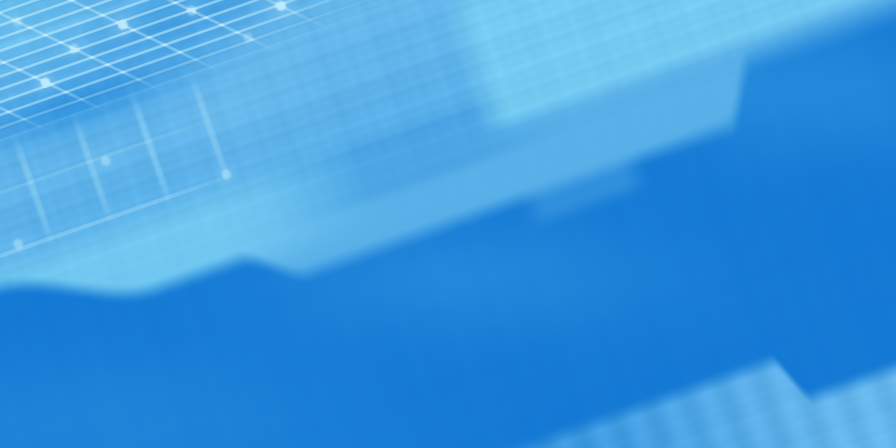
This background is drawn by a Shadertoy shader. Its source:

```glsl
// Abstract blue backdrop: soft light panels slanting over deep blue,
// with a fine glowing line grid and nodes at the upper left.
// Panels are blurred boxes in a rotated frame; texture is layered sines.

const vec3 DEEP = vec3(0.08, 0.475, 0.83);
const vec3 BLUE = vec3(0.15, 0.545, 0.86);
const vec3 MID  = vec3(0.25, 0.61, 0.88);
const vec3 SKY  = vec3(0.35, 0.69, 0.91);
const vec3 PALE = vec3(0.43, 0.74, 0.93);
const vec3 CYAN = vec3(0.47, 0.81, 0.95);
const vec3 GLOW = vec3(0.78, 0.94, 1.0);

const float TILT = 0.335;           // slant of the panels
const float LINE_GAP = 0.027;       // spacing of the fine lines
const float CROSS_GAP = 0.095;      // spacing of the crossing lines
const float CROSS_START = 0.78;
const vec2 CROSS_DIR = vec2(0.902, -0.431);
const float POST_GAP = 0.139;       // spacing of the lower grid posts

// Coverage of a box from lo to hi with blurred sides
float softBox(vec2 q, vec2 lo, vec2 hi, vec2 blur) {
    vec2 cover = smoothstep(lo - blur, lo + blur, q)
               * (1.0 - smoothstep(hi - blur, hi + blur, q));
    return cover.x * cover.y;
}

// Round falloff of elliptical size
float blob(vec2 q, vec2 center, vec2 size) {
    vec2 d = (q - center) / size;
    return exp(-dot(d, d));
}

float lineAt(float dist, float width) {
    float aa = 1.0 / iResolution.y;
    return 1.0 - smoothstep(width, width + 1.5 * aa, abs(dist));
}

float repeated(float x, float gap) {
    return (fract(x / gap + 0.5) - 0.5) * gap;
}

float node(vec2 q, vec2 center) {
    float d = length(q - center);
    return 0.75 * (1.0 - smoothstep(0.006, 0.015, d)) + 0.25 * exp(-d * d / 0.0006);
}

// Uneven fine streaks, about -1 to 1
float streaks(float x) {
    return (sin(x * 61.0 + 1.0) + sin(x * 137.0) + sin(x * 283.0 + 2.0)) / 3.0;
}

vec3 deepField(vec2 p, vec2 q) {
    float lift = 0.8 * blob(p, vec2(1.05, 0.38), vec2(0.45, 0.13))
               + 0.9 * blob(p, vec2(1.78, 0.80), vec2(0.40, 0.14))
               + 0.6 * blob(p, vec2(0.25, 0.05), vec2(0.55, 0.16));
    lift += 0.06 * streaks(q.x * 0.4) + 0.04 * streaks(q.y * 0.3);
    return mix(DEEP, BLUE, clamp(lift, 0.0, 1.0));
}

vec3 lightField(vec2 q) {
    vec3 col = mix(SKY, PALE, 0.6 * smoothstep(0.4, 0.65, q.y));
    col = mix(col, MID, 0.55 * softBox(q, vec2(0.85, 0.25), vec2(1.32, 0.38), vec2(0.15, 0.02)));
    col = mix(col, CYAN, 0.75 * softBox(q, vec2(-0.2, 0.20), vec2(0.82, 0.38), vec2(0.22, 0.05)));
    col = mix(col, CYAN, 0.85 * softBox(q, vec2(1.28, 0.31), vec2(2.5, 0.60), vec2(0.05, 0.025)));
    col = mix(col, PALE, 0.6 * blob(q, vec2(0.75, 0.57), vec2(0.16, 0.10)));
    col = mix(col, BLUE, 0.75 * blob(q, vec2(0.42, 0.67), vec2(0.27, 0.06)));
    col = mix(col, MID, 0.7 * blob(q, vec2(0.72, 0.77), vec2(0.20, 0.08)));
    col = mix(col, CYAN, 0.5 * blob(q, vec2(0.34, 0.90), vec2(0.16, 0.10)));
    float grain = 0.018 * streaks(q.y) + 0.012 * streaks(q.x * 0.7);
    return col + grain * smoothstep(0.15, 0.45, q.y);
}

// Lower edge of the light region along the slanted axis
float lightEdge(float u) {
    return mix(0.34, 0.22, smoothstep(0.1, 0.45, u))
         - 0.077 * smoothstep(0.64, 0.78, u)
         + 0.125 * smoothstep(1.77, 1.87, u);
}

float gridGlow(vec2 p, vec2 q) {
    // Fine slanted lines and their crossings
    float area = smoothstep(0.62, 0.72, q.y) * (1.0 - smoothstep(0.75, 1.25, q.x));
    vec2 c = vec2(dot(p, CROSS_DIR), dot(p, vec2(-CROSS_DIR.y, CROSS_DIR.x)) - CROSS_START);
    float glow = 0.55 * area * lineAt(repeated(q.y, LINE_GAP), 0.0012);
    glow += 0.38 * area * lineAt(repeated(c.y, CROSS_GAP), 0.0015);

    // Posts and rails of the lower grid
    float posts = softBox(q, vec2(0.1, 0.42), vec2(0.74, 0.62), vec2(0.06, 0.05));
    glow += 0.26 * posts * (1.0 - smoothstep(0.002, 0.012, abs(repeated(q.x - 0.26, POST_GAP))));
    float rails = lineAt(q.y - 0.405, 0.003) + 0.6 * lineAt(q.y - 0.538, 0.002);
    glow += 0.28 * rails * (1.0 - smoothstep(0.5, 0.75, q.x));

    // Nodes riding on the crossing lines, then on the lower grid
    for (int i = 0; i < 5; i++) {
        float k = float(i);
        float along = -0.26 + 0.025 * k * k;
        float branch = along - 0.14 * sin(1.5708 * k);
        glow += 0.55 * node(c, vec2(along, k * CROSS_GAP));
        glow += 0.35 * node(c, vec2(branch, k * CROSS_GAP));
    }
    for (int i = 0; i < 3; i++) {
        float k = float(i);
        glow += 0.45 * node(q, vec2(0.188 + 0.245 * k, 0.417 + 0.11 * sin(1.6 * k)));
    }
    return clamp(glow, 0.0, 0.9);
}

void mainImage(out vec4 fragColor, in vec2 fragCoord) {
    vec2 p = fragCoord / iResolution.y;
    p.x *= 2.0 * iResolution.y / iResolution.x;
    vec2 axis = vec2(cos(TILT), sin(TILT));
    vec2 q = vec2(dot(p, axis), dot(p, vec2(-axis.y, axis.x)));

    // Main light region and the faint tab hanging below it
    vec3 col = deepField(p, q);
    col = mix(col, MID, 0.65 * softBox(q, vec2(1.30, 0.08), vec2(1.54, 0.2), vec2(0.035, 0.025)));
    float blur = mix(0.026, 0.045, smoothstep(1.6, 2.1, q.x));
    float light = smoothstep(-blur, blur, q.y - lightEdge(q.x));
    col = mix(col, lightField(q), light);

    // Lower right steps with broad posts
    float stepEdge = -0.385 - 0.105 * smoothstep(1.69, 1.75, q.x);
    float corner = 1.0 - smoothstep(-0.025, 0.025, q.y - stepEdge);
    vec3 cornerColor = mix(MID, PALE, smoothstep(1.1, 1.9, q.x));
    cornerColor += 0.025 * sin(q.x * 75.0) + 0.012 * streaks(q.y);
    col = mix(col, cornerColor, 0.9 * corner * smoothstep(0.9, 1.2, q.x));

    // Dark gaps between the fine lines, then the bright grid
    float gaps = smoothstep(0.65, 0.75, q.y) * (1.0 - smoothstep(0.6, 1.1, q.x));
    col = mix(col, BLUE, 0.28 * gaps * (0.5 + 0.5 * streaks(q.y * 0.8)));
    col = mix(col, GLOW, gridGlow(p, q));
    fragColor = vec4(clamp(col, 0.0, 1.0), 1.0);
}
```
